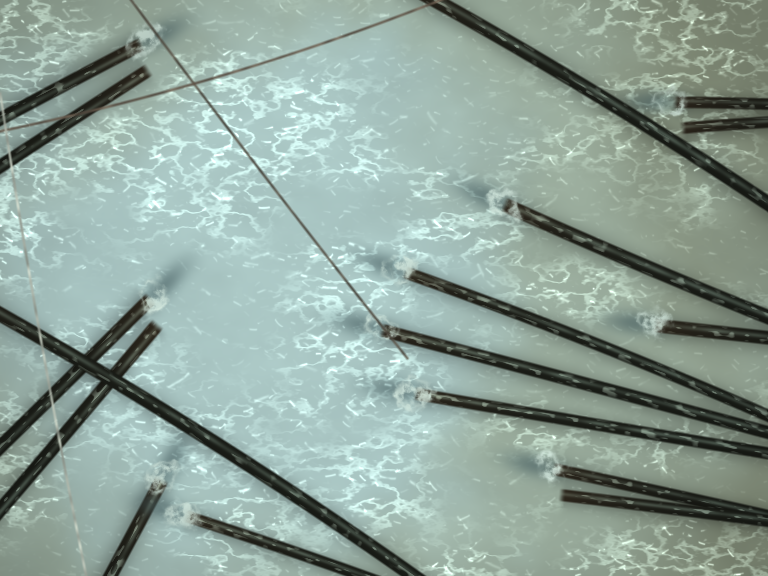
Write a WebGL 2 fragment shader that draws this texture.

```glsl
#version 300 es
precision highp float;
uniform vec2 u_resolution;
out vec4 fragColor;

vec2 hash22(vec2 p) {
  vec3 q = fract(p.xyx * vec3(.1031, .1030, .0973));
  q += dot(q, q.yzx + 33.33);
  return fract((q.xx + q.yz) * q.zy);
}

float noise(vec2 p) {
  vec2 i = floor(p), f = fract(p);
  f = f * f * (3. - 2. * f);
  return mix(mix(hash22(i).x, hash22(i + vec2(1, 0)).x, f.x),
             mix(hash22(i + vec2(0, 1)).x, hash22(i + 1.).x, f.x), f.y);
}

float fbm(vec2 p) {
  float sum = 0., amp = .53;
  for (int i = 0; i < 4; i++) {
    sum += amp * noise(p);
    p = mat2(1.6, 1.2, -1.2, 1.6) * p + 7.3;
    amp *= .5;
  }
  return sum;
}

// x runs along a bent strand, y is the signed distance across it
vec2 strandSpace(vec2 p, vec2 root, float angle, float bend) {
  vec2 dir = vec2(cos(angle), sin(angle));
  p -= root;
  vec2 q = vec2(dot(p, dir), dot(p, vec2(-dir.y, dir.x)));
  float slope = 2. * bend * q.x;
  return vec2(q.x, (q.y - bend * q.x * q.x) / sqrt(1. + slope * slope));
}

float edge(float d) {
  float soft = max(.0024, .8 / u_resolution.y);
  return smoothstep(soft, -soft, d);
}

// Short bright streaks in jittered cells
float glints(vec2 p) {
  float sum = 0.;
  for (float layer = 0.; layer < 4.; layer++) {
    vec2 g = mat2(.96, .28, -.28, .96) * p * (13. + 8. * layer) + layer * 17.;
    vec2 id = floor(g), r = hash22(id), s = hash22(id + 71.);
    vec2 q = strandSpace(fract(g) - .5, (s - .5) * .3, (r.x - .4) * 1.7, r.y - .5);
    q.x = max(abs(q.x) - .08 - .22 * r.y, 0.);
    float streak = exp(-dot(q, q) / (.0012 + .0009 * layer));
    sum += streak * s.x * s.x * smoothstep(.25, .7, noise(p * 110. + layer));
  }
  return sum;
}

vec3 skin(vec2 p) {
  float cloud = fbm(p * 3.5 + 2.);
  vec2 c = (p - vec2(.45, .46)) / vec2(.62, .66);
  float cool = exp(-dot(c, c)) + (cloud - .5) * .55;
  vec3 col = mix(vec3(.51, .55, .47), vec3(.59, .66, .60), smoothstep(-.05, .36, cool));
  col = mix(col, vec3(.65, .76, .75), smoothstep(.38, .82, cool));
  col *= .95 + .1 * fbm(p * vec2(9, 14));
  // Flaky sheen, gathered in patches
  float patches = smoothstep(.4, .72, fbm(p * vec2(5, 8) + 11.));
  float ridge = 1. - abs(2. * fbm(p * vec2(24, 42) + 4.) - 1.);
  col += vec3(.20, .23, .22) * patches * smoothstep(.8, 1., ridge);
  col += vec3(.30, .33, .32) * glints(p) * (.35 + 1.1 * patches);
  return col;
}

void paintStrand(inout vec3 col, vec2 q, float radius, float seed) {
  float along = smoothstep(-.006, .008, q.x);
  float shade = (q.y + .004) / (radius * 1.9);
  col *= 1. - .24 * along * exp(-shade * shade);
  float across = q.y / radius;
  float gloss = exp(-pow((across - .2) * 3., 2.)) * (.35 + .65 * noise(vec2(q.x * 28., seed)));
  float spark = smoothstep(.62, .9, noise(vec2(q.x * 75., across * 2.5 + seed)));
  vec3 fibre = mix(vec3(.09, .10, .08), vec3(.22, .17, .12), .6 * exp(-abs(q.x) * 9.));
  fibre += vec3(.20, .24, .22) * gloss + vec3(.25, .28, .26) * spark * (1. - across * across);
  col = mix(col, fibre, edge(abs(q.y) - radius) * along);
}

void paintFineHair(inout vec3 col, vec2 q, float reach, vec3 tint) {
  float body = edge(abs(q.y) - .0022) * edge(-q.x) * edge(q.x - reach);
  col = mix(col, tint * (.75 + .5 * noise(vec2(q.x * 60., 3.))), body * .85);
}

// Buried root, emerging strands and the pale flakes around the opening
void paintFollicle(inout vec3 col, vec2 p, vec2 root, float angle, float strands, float seed) {
  vec2 jitter = hash22(vec2(seed, 5.3));
  root += (jitter - .5) * .02;
  vec2 q = strandSpace(p, root, angle, 0.);
  vec2 buried = (q + vec2(.035, 0)) / vec2(.055, .02);
  col = mix(col, vec3(.27, .36, .37), .6 * exp(-dot(buried, buried)));
  for (float j = 0.; j < strands; j++) {
    vec2 start = root + vec2(.012, -.045) * j;
    paintStrand(col, strandSpace(p, start, angle + .09 * j, (jitter.x - .6) * .12),
                .0095 + .003 * jitter.y, seed + j * 3.);
  }
  vec2 f = (q + vec2(.006, 0)) / vec2(.034, .029);
  float r = length(f) + (fbm(p * 42. + seed) - .5) * 1.3;
  float crust = smoothstep(.95, .35, r) * smoothstep(.38, .7, fbm(p * 65. + seed * 2.));
  float rim = exp(-pow((r - .7) * 6., 2.)) * noise(p * 70. + seed);
  col = mix(col, vec3(.82, .90, .86), clamp(crust * .8 + rim * .7, 0., .9));
}

void main() {
  vec2 p = gl_FragCoord.xy / u_resolution.y;
  vec3 col = skin(p);

  // Follicles leaning left, then those leaning right
  for (float i = 0.; i < 3.; i++) {
    vec2 root = vec2(.28 - .02 * i, .16 + .25 * i + .065 * i * i);
    paintFollicle(col, p, root, -2.06 - .3 * i, min(1. + i, 2.), i + 1.);
  }
  for (float i = 0.; i < 4.; i++) {
    vec2 inner = vec2(.72 - .11 * i + .053 * i * i, .32 + .105 * i);
    paintFollicle(col, p, inner, -.17 - .085 * i, 1., i + 10.);
    vec2 outer = vec2(1.2 - .87 * exp(-1.3 * i), .11 + .08 * i * i);
    paintFollicle(col, p, outer, -.31 + .1 * i, 1. + mod(i, 2.), i + 20.);
  }

  // Long strands lying across the surface
  for (float i = 0.; i < 2.; i++)
    paintStrand(col, strandSpace(p, vec2(-.1 + .8 * i, .51 + .52 * i), -.5, -.06), .0125, i + 30.);

  paintFineHair(col, strandSpace(p, vec2(.22, 1.01), -.93, .02), .8, vec3(.31, .29, .25));
  paintFineHair(col, strandSpace(p, vec2(-.01, .77), .2, .11), .82, vec3(.38, .33, .28));
  paintFineHair(col, strandSpace(p, vec2(0, .84), -1.42, .03), .9, vec3(.73, .76, .71));

  // Corner falloff
  vec2 v = p - vec2(.5 * u_resolution.x / u_resolution.y, .5);
  col *= 1.02 - .16 * smoothstep(.4, .9, length(v));
  fragColor = vec4(clamp(col, 0., 1.), 1);
}
```
